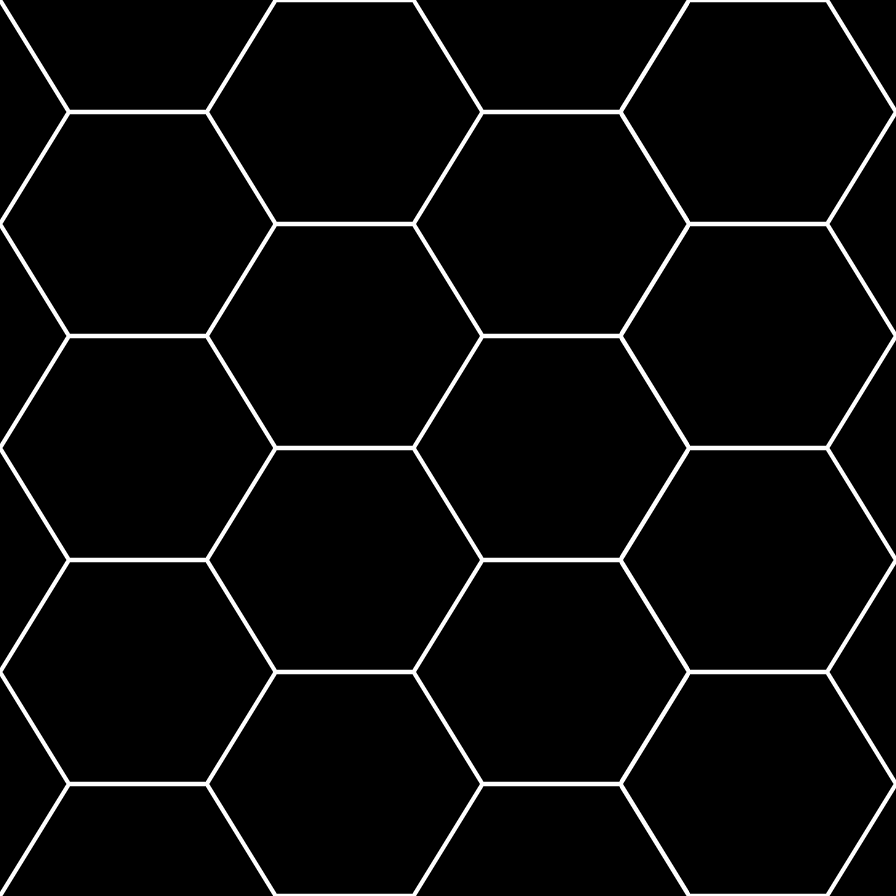
Write a WebGL 1 fragment shader that draws this pattern.

```glsl
precision highp float;

uniform vec2 u_resolution;

const vec3 CELL_COLOR = vec3(0.0);
const vec3 LINE_COLOR = vec3(0.995);
const float UNIT = 1.0 / 13.0;                  // horizontal run of a slanted side
const vec2 PERIOD = vec2(6.0 * UNIT, 0.25);     // spacing of one hexagon lattice
const vec2 FIRST_CENTER = vec2(2.0 * UNIT, 0.0);
const float LEVEL_WIDTH = 0.00504;              // horizontal strokes
const float SLANT_WIDTH = 0.0047;               // slanted strokes
const float SEAM_WIDTH = 0.0051;                // slanted strokes in the heavier column
const vec2 SEAM_SPAN = vec2(9.0, 10.0) * UNIT;

// Signed distance to the strokes, seen from the nearest hexagon of one lattice.
float strokeDistance(vec2 p, vec2 center, float slantWidth) {
  vec2 local = abs(mod(p - center + 0.5 * PERIOD, PERIOD) - 0.5 * PERIOD);
  vec2 slantNormal = normalize(vec2(0.5 * PERIOD.y, UNIT));
  float level = 0.5 * PERIOD.y - local.y;
  float slant = dot(vec2(2.0 * UNIT, 0.0) - local, slantNormal);
  return min(level - 0.5 * LEVEL_WIDTH, slant - 0.5 * slantWidth);
}

void main() {
  vec2 p = gl_FragCoord.xy / u_resolution;
  float pixel = 1.0 / min(u_resolution.x, u_resolution.y);

  float inSeam = step(SEAM_SPAN.x, p.x) * step(p.x, SEAM_SPAN.y);
  float slantWidth = mix(SLANT_WIDTH, SEAM_WIDTH, inSeam);

  // Two interleaved lattices; the enclosing hexagon gives the larger distance.
  float even = strokeDistance(p, FIRST_CENTER, slantWidth);
  float odd = strokeDistance(p, FIRST_CENTER + 0.5 * PERIOD, slantWidth);
  float coverage = clamp(0.5 - max(even, odd) / pixel, 0.0, 1.0);

  gl_FragColor = vec4(mix(CELL_COLOR, LINE_COLOR, coverage), 1.0);
}
```
